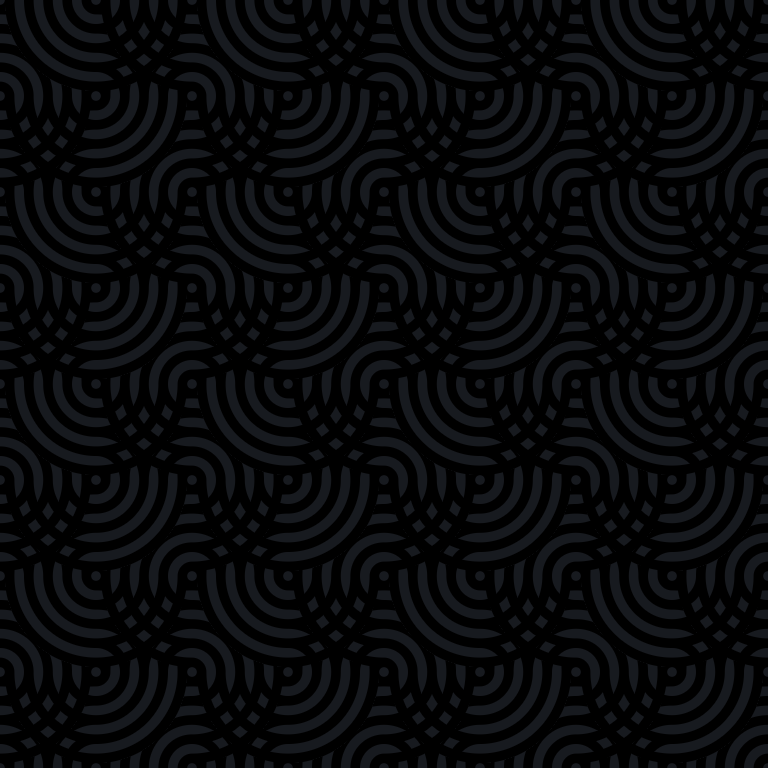
A WebGL 1 fragment shader for this pattern:

```glsl
precision highp float;
// Woven concentric rings on a square grid of small dots, tiling seamlessly.
// Cells alternate like a checkerboard: in one kind a large ring fan overlaps
// a smaller one; in the other, neighbouring fans intersect into diamonds.

#define CELLS 8.0         // grid cells across and down; keep even to tile
#define SPACING 0.2       // distance between rings, in cells
#define HALF_WIDTH 0.05   // half the width of a ring, in cells
#define REACH 0.95        // radius of a fan, including its dark rim
#define GROUND vec3(0.0, 0.0, 0.0)
#define INK vec3(0.09, 0.10, 0.12)

uniform vec2 u_resolution;

// Signed distance to the nearest ring, negative on the ink.
float rings(float radius) {
  return abs(mod(radius + 0.5 * SPACING, SPACING) - 0.5 * SPACING) - HALF_WIDTH;
}

// Rings within the fan; beyond its rim the fan masks nothing.
float fan(float radius) {
  return radius < REACH ? rings(radius) : REACH - radius;
}

// An opaque fan from the top left, over one from the bottom right.
float overlapCell(float tl, float tr, float bl, float br) {
  float shape = fan(tl);
  if (tl > REACH) {
    shape = max(shape, fan(br));
    if (br > REACH) shape = max(shape, rings(min(bl, tr)));
  }
  return shape;
}

// Upper fans intersect; lower fans join in outside the opposite upper one.
float crossingCell(float tl, float tr, float bl, float br) {
  float shape = max(fan(tl), fan(tr));
  if (tr > REACH) shape = max(shape, fan(bl));
  if (tl > REACH) shape = max(shape, fan(br));
  return shape;
}

void main() {
  vec2 uv = gl_FragCoord.xy / u_resolution;
  vec2 grid = vec2(uv.x, 1.0 - uv.y) * CELLS;  // rows count downwards
  vec2 cell = floor(grid);
  vec2 p = fract(grid);

  // Every other row is mirrored, so that the fans swing left and right.
  if (mod(cell.y, 2.0) < 0.5) p.x = 1.0 - p.x;

  // Distances to the four corners of the cell.
  float tl = length(p);
  float tr = length(p - vec2(1.0, 0.0));
  float bl = length(p - vec2(0.0, 1.0));
  float br = length(p - vec2(1.0, 1.0));

  bool crossing = mod(cell.x + cell.y, 2.0) > 0.5;
  float shape = crossing ? crossingCell(tl, tr, bl, br)
                         : overlapCell(tl, tr, bl, br);

  // Edge smoothing over one pixel.
  float pixel = CELLS / min(u_resolution.x, u_resolution.y);
  float ink = clamp(0.5 - shape / pixel, 0.0, 1.0);
  gl_FragColor = vec4(mix(GROUND, INK, ink), 1.0);
}
```
